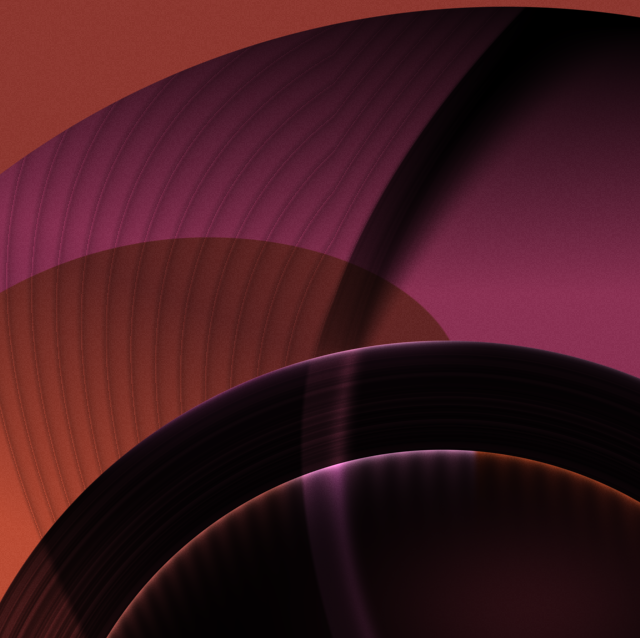
A WebGL 2 fragment shader for this background:

```glsl
#version 300 es
precision highp float;

uniform vec2 u_resolution;
out vec4 outColor;

#define RIDGE_START -0.029
#define RIDGE_COUNT 13.0
#define BLADE_LEFT 0.475
#define BLADE_RIGHT 0.545
#define RIDGE_DEPTH 0.30
#define GRAIN 0.022

const vec3 PURPLE = vec3(0.54, 0.19, 0.32);
const vec3 RUST = vec3(0.38, 0.145, 0.14);
const vec3 EMBER = vec3(0.72, 0.29, 0.20);
const vec3 LILAC = vec3(0.66, 0.46, 0.60);
const vec3 COPPER = vec3(0.50, 0.22, 0.11);

float hash(vec2 p) {
    p = fract(p * vec2(0.1031, 0.1137));
    p += dot(p, p.yx + 33.33);
    return fract((p.x + p.y) * p.x * 91.7);
}

float noise(float x) {
    float i = floor(x);
    float f = fract(x);
    return mix(hash(vec2(i, 7.0)), hash(vec2(i + 1.0, 7.0)), f * f * (3.0 - 2.0 * f));
}

// Positive inside the disc
float discDepth(vec2 p, vec2 center, float radius) {
    return radius - length(p - center);
}

// Sideways coordinate that is constant along each bent ridge
float sweep(vec2 p) {
    float bend = p.y - min(0.431 + 0.575 * p.x, 0.731);
    return p.x - 0.666 * bend * bend;
}

// Lopsided dome: round on the left, flatter ellipse on the right
float domeDepth(vec2 p) {
    vec2 radii = p.x < 0.326 ? vec2(0.653) : vec2(0.398, 0.238);
    vec2 q = (p - vec2(0.326, 0.372 + radii.y)) / radii;
    q.y = min(q.y, 0.0);
    return (1.0 - length(q)) * radii.y;
}

vec3 backdrop(vec2 p) {
    return mix(vec3(0.55, 0.215, 0.185), EMBER, smoothstep(0.35, 0.9, p.y));
}

// Large disc with its ridges, warm dome and dark blade
vec3 ridgedDisc(vec2 p, float u, float aa) {
    float height = clamp((0.55 - p.y) / 0.55, 0.0, 1.0);
    float leftLight = clamp(0.38 - 0.35 * p.x + 1.84 * p.y, 0.0, 1.0);
    float rightLight = clamp((p.y - 0.04) / 0.42, 0.0, 1.0);
    vec3 color = PURPLE * mix(leftLight, rightLight, smoothstep(BLADE_LEFT, 0.56, u));

    float heat = clamp(0.2 + 2.2 * (p.y - 0.45) - 0.9 * p.x, 0.0, 1.0);
    color = mix(color, mix(RUST, EMBER, heat), smoothstep(-aa, aa, domeDepth(p)));

    float s = fract((u - RIDGE_START) * RIDGE_COUNT / (BLADE_LEFT - RIDGE_START));
    float groove = exp(-4.5 * s) * smoothstep(0.0, 0.12, s) + 0.5 * smoothstep(0.75, 1.0, s) ;
    float ridged = smoothstep(RIDGE_START - 0.01, RIDGE_START, u) * (1.0 - smoothstep(BLADE_LEFT - aa, BLADE_LEFT + aa, u));
    color *= 1.0 - ridged * (RIDGE_DEPTH * groove + 0.03);

    float blade = smoothstep(BLADE_LEFT - 0.003, BLADE_LEFT + 0.004, u);
    blade *= 1.0 - smoothstep(BLADE_RIGHT - 0.015, BLADE_RIGHT + 0.02 + 0.15 * height, u);
    float dark = mix(0.34, 0.96, sqrt(height)) + 0.12 * smoothstep(BLADE_LEFT, BLADE_RIGHT, u);
    return color * (1.0 - blade * min(dark + 0.06 * (noise(u * 260.0) - 0.5), 1.0));
}

// Pale veil where the blade passes over the dark shapes
float veil(float u) {
    float band = smoothstep(0.467, 0.475, u) * (1.0 - smoothstep(0.525, 0.56, u));
    return band * (0.5 + 0.7 * exp(-pow((u - 0.53) / 0.015, 2.0)));
}

vec3 darkRing(vec2 p, float u, float depth) {
    float streak = noise(depth * 170.0) * 0.6 + noise(depth * 420.0) * 0.4;
    float warm = smoothstep(0.36, 0.0, p.x) * smoothstep(0.62, 1.0, p.y);
    float outer = 1.0 - smoothstep(RIDGE_START - 0.012, RIDGE_START + 0.012, u);
    vec3 color = vec3(0.012, 0.004, 0.007) + vec3(0.045, 0.016, 0.024) * streak * streak;
    color += vec3(0.38, 0.14, 0.125) * warm * (0.2 + 0.4 * streak) * (0.45 + 0.9 * outer);
    color += vec3(0.17, 0.07, 0.10) * veil(u) * (0.6 + 0.4 * streak);
    float edge = smoothstep(0.12, 0.35, p.x) * (1.0 - 0.65 * smoothstep(0.62, 0.78, p.x));
    color += mix(vec3(0.36, 0.17, 0.30), LILAC, smoothstep(0.4, 0.53, p.x)) * edge * exp(-depth * 260.0);
    return color + vec3(0.13, 0.05, 0.10) * edge * exp(-depth * 45.0);
}

vec3 innerDisc(vec2 p, float u, float depth) {
    vec3 rim = mix(vec3(0.58, 0.31, 0.27), LILAC, smoothstep(0.42, 0.5, p.x));
    rim = mix(rim, COPPER, smoothstep(0.735, 0.75, p.x));
    float ridges = 0.8 + 0.2 * cos((u - RIDGE_START) * 6.283 * RIDGE_COUNT / (BLADE_LEFT - RIDGE_START));
    vec3 color = vec3(0.008, 0.002, 0.004) + rim * 0.9 * exp(-depth * 190.0);
    color += rim * vec3(0.36, 0.26, 0.30) * ridges * exp(-depth * 30.0);
    vec2 glow = (p - vec2(0.83, 0.96)) / vec2(0.24, 0.15);
    color += vec3(0.15, 0.05, 0.065) * exp(-dot(glow, glow));
    return color + vec3(0.40, 0.18, 0.34) * veil(u) * (0.2 + 0.8 * exp(-depth * 24.0));
}

void main() {
    // Canvas units with y measured downward from the top
    vec2 p = gl_FragCoord.xy / u_resolution;
    p.y = 1.0 - p.y;
    float aa = 0.9 / min(u_resolution.x, u_resolution.y);
    float u = sweep(p);

    float bigDepth = discDepth(p, vec2(0.790, 1.329), 1.3185);
    float ringDepth = discDepth(p, vec2(0.698, 1.333), 0.799);
    float innerDepth = discDepth(p, vec2(0.692, 1.321), 0.616);

    vec3 color = mix(backdrop(p), ridgedDisc(p, u, aa), smoothstep(-aa, aa, bigDepth));
    color = mix(color, darkRing(p, u, max(ringDepth, 0.0)), smoothstep(-aa, aa, ringDepth));
    color = mix(color, innerDisc(p, u, max(innerDepth, 0.0)), smoothstep(-aa, aa, innerDepth));

    // Fine grain, stronger on the lit parts
    float grain = hash(floor(p * 512.0)) - 0.5;
    color += grain * GRAIN * smoothstep(0.0, 0.4, color.r);
    outColor = vec4(clamp(color, 0.0, 1.0), 1.0);
}
```
